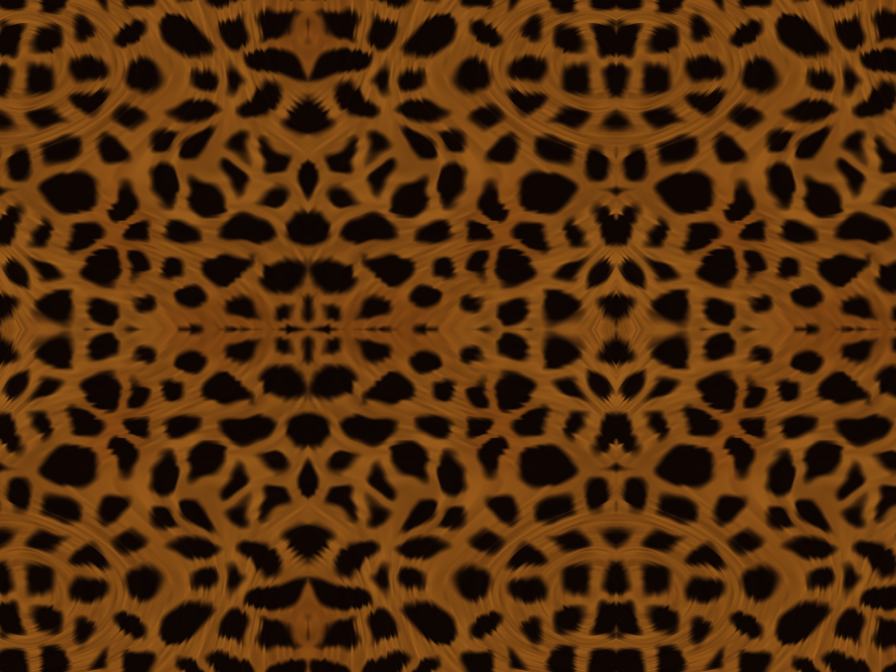
This texture is drawn by a Shadertoy shader. Its source:

```glsl
// Leopard fur: dark, soft-edged spots on a tawny ground, mirrored about a few axes.
// Spots are rounded Voronoi cells with uneven gaps; fine strands of stretched
// noise follow a wandering direction, fray the spot edges and streak the coat.

const vec3  DARK      = vec3(0.052, 0.019, 0.009);
const vec3  TAWNY     = vec3(0.475, 0.265, 0.068);
const vec3  GOLD      = vec3(0.555, 0.330, 0.095);
const vec3  RUST      = vec3(0.460, 0.225, 0.050);
const float CELL      = 0.064;   // spot spacing, in canvas heights
const float JITTER    = 0.80;    // irregularity of spot centres
const float ROUNDING  = 14.0;    // higher gives sharper spot corners
const float GAP       = 0.163;   // half gap between spots, in cells
const float SOFTNESS  = 0.085;   // half width of spot edges, in cells
const float FRAY      = 0.011;   // reach of strands across spot edges
const float PERIOD_X  = 0.917;   // width of one mirrored pair
const float AXIS_Y    = 0.51;    // height of the horizontal mirror axis
const vec2  STRANDS   = vec2(38.0, 175.0); // strand frequency along, across

// Integer hash giving two values in 0..1
vec2 hash2(vec2 cell) {
    uvec2 v = uvec2(ivec2(cell)) * 1664525u + 1013904223u;
    v.x += v.y * 1664525u;
    v.y += v.x * 1664525u;
    v ^= v >> 16u;
    v.x += v.y * 1664525u;
    v.y += v.x * 1664525u;
    v ^= v >> 16u;
    return vec2(v & 65535u) / 65535.0;
}

float noise(vec2 p) {
    vec2 i = floor(p), f = fract(p);
    f = f * f * (3.0 - 2.0 * f);
    float low  = mix(hash2(i).x, hash2(i + vec2(1, 0)).x, f.x);
    float high = mix(hash2(i + vec2(0, 1)).x, hash2(i + vec2(1, 1)).x, f.x);
    return mix(low, high, f.y);
}

vec2 noise2(vec2 p) {
    return vec2(noise(p), noise(p + 57.3)) - 0.5;
}

vec2 spotCentre(vec2 cell) {
    return cell + 0.5 + JITTER * (hash2(cell) - 0.5);
}

// Smoothed distance to the nearest Voronoi border, in cells
float borderDistance(vec2 p) {
    vec2 home = floor(p), nearCell = home, toNear = vec2(9.0);
    for (int y = -1; y <= 1; y++)
    for (int x = -1; x <= 1; x++) {
        vec2 cell = home + vec2(x, y);
        vec2 r = spotCentre(cell) - p;
        if (dot(r, r) < dot(toNear, toNear)) {
            toNear = r;
            nearCell = cell;
        }
    }
    float sum = 0.0;
    for (int y = -2; y <= 2; y++)
    for (int x = -2; x <= 2; x++) {
        if (x == 0 && y == 0) continue;
        vec2 r = spotCentre(nearCell + vec2(x, y)) - p;
        float d = dot(0.5 * (toNear + r), normalize(r - toNear));
        sum += exp(-ROUNDING * d);
    }
    return -log(sum) / ROUNDING;
}

// Spot coverage, 0 on the ground and 1 inside a spot
float spots(vec2 p) {
    vec2 q = p / CELL * vec2(0.93, 1.07) + 20.0;
    q += 0.55 * noise2(q * 0.9) + 0.16 * noise2(q * 2.6 + 9.0);
    float gap = GAP + 0.13 * (noise(q * 1.3 + 31.0) - 0.5);
    float soft = SOFTNESS * (0.75 + 0.5 * noise(p * 6.0 + 5.0));
    return smoothstep(gap - soft, gap + soft, borderDistance(q));
}

void mainImage(out vec4 fragColor, in vec2 fragCoord) {
    vec2 uv = fragCoord / iResolution.y;

    // Mirrored layout
    vec2 p = vec2(abs(mod(uv.x, PERIOD_X) - 0.5 * PERIOD_X), abs(uv.y - AXIS_Y));

    // Strands along a slowly turning direction
    float angle = 0.85 + 1.1 * (noise(p * 5.0 + 3.0) - 0.5);
    vec2 along = vec2(cos(angle), sin(angle));
    vec2 fur = vec2(dot(p, along), dot(p, vec2(-along.y, along.x)));
    float fine = noise(fur * STRANDS + 80.0);
    float coarse = noise(fur * STRANDS * 0.45 + 140.0);
    float strand = 0.6 * fine + 0.4 * coarse - 0.5;

    // Coat with streaks and rusty patches
    float patchTone = noise(p * 9.0 + 12.0);
    vec3 coat = mix(TAWNY, GOLD, clamp(0.5 + 1.1 * strand + 0.7 * (patchTone - 0.5), 0.0, 1.0));
    coat = mix(coat, RUST, 0.5 * smoothstep(0.5, 0.9, noise(p * 7.0 + 44.0)));
    coat *= 1.0 + 0.22 * strand;

    // Frayed spots, with faint strands inside
    float cover = spots(p + along * FRAY * strand);
    vec3 ink = DARK * (1.0 + 0.5 * strand);
    fragColor = vec4(mix(coat, ink, cover), 1.0);
}
```
